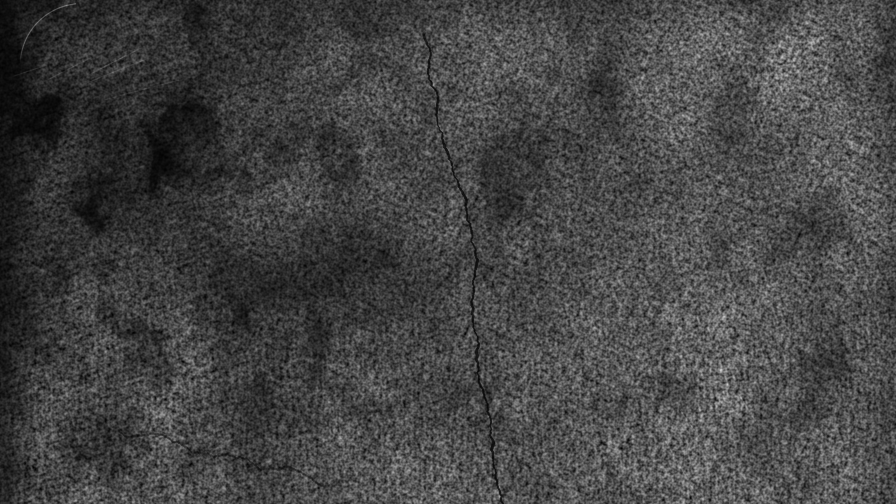
A Shadertoy shader for this texture:

```glsl
// Dark weathered concrete with blotchy stains, gritty grain, a long crack and faint scratches.

float hash(vec2 p) {
    vec3 q = fract(vec3(p.xyx) * 0.1031);
    q += dot(q, q.yzx + 33.33);
    return fract((q.x + q.y) * q.z);
}

vec2 gradientAt(vec2 cell) {
    float angle = 6.2832 * hash(cell + 71.0);
    return vec2(cos(angle), sin(angle));
}

float gradientNoise(vec2 p) {
    vec2 i = floor(p), f = p - i;
    vec2 u = f * f * f * (f * (f * 6.0 - 15.0) + 10.0);
    vec2 e = vec2(1.0, 0.0);
    float low = mix(dot(gradientAt(i), f), dot(gradientAt(i + e), f - e), u.x);
    float high = mix(dot(gradientAt(i + e.yx), f - e.yx),
                     dot(gradientAt(i + 1.0), f - 1.0), u.x);
    return mix(low, high, u.y);
}

mat2 rotation(float a) {
    return mat2(cos(a), sin(a), -sin(a), cos(a));
}

float fbm(vec2 p) {
    float sum = 0.0, amplitude = 1.0;
    for (int i = 0; i < 5; i++) {
        sum += amplitude * gradientNoise(p);
        p = rotation(0.6) * p * 2.03 + 17.3;
        amplitude *= 0.56;
    }
    return sum;
}

float blob(vec2 p, vec2 center, vec2 radius) {
    vec2 d = (p - center) / radius;
    return exp(-dot(d, d));
}

float stroke(float dist, float halfWidth) {
    float blur = 0.7 / iResolution.y;
    return 1.0 - smoothstep(halfWidth - blur, halfWidth + blur, abs(dist));
}

// Random fine segments inside a box, all running in nearly one direction
float scratches(vec2 p, vec2 corner, vec2 size, float angle, float seed) {
    float sum = 0.0;
    for (float i = 0.0; i < 9.0; i++) {
        vec2 id = vec2(i, seed);
        vec2 start = corner + size * vec2(hash(id), hash(id + 20.0));
        vec2 q = (p - start) * rotation(angle + 0.25 * (hash(id + 40.0) - 0.5));
        float reach = 0.07 + 0.16 * hash(id + 60.0);
        float fade = smoothstep(0.0, 0.03, q.x) * smoothstep(reach, reach - 0.05, q.x);
        float wear = 0.6 + gradientNoise(vec2(q.x * 60.0, i));
        sum += fade * wear * stroke(q.y + 0.1 * q.x * q.x, 0.0011) * hash(id + 80.0);
    }
    return sum;
}

void mainImage(out vec4 fragColor, in vec2 fragCoord) {
    vec2 p = fragCoord / iResolution.y;
    float right = iResolution.x / iResolution.y;
    vec2 warped = p + 0.05 * vec2(fbm(p * 6.0), fbm(p * 6.0 + 40.0));

    // Broad light and shade
    float tone = 0.325 + 0.025 * smoothstep(0.9, 1.7, p.x);
    tone -= 0.19 * blob(warped, vec2(0.0, 0.8), vec2(0.6, 0.46));
    tone -= 0.11 * blob(warped, vec2(0.74, 0.43), vec2(0.34, 0.13));
    tone -= 0.09 * blob(warped, vec2(0.47, 0.17), vec2(0.09, 0.25));
    tone -= 0.12 * blob(warped, vec2(1.20, 0.82), vec2(0.04, 0.10));
    tone -= 0.09 * blob(warped, vec2(1.02, 0.81), vec2(0.06, 0.05));

    // Mottling and worn stains
    tone += 0.10 * fbm(warped * 4.0 + 3.0);
    tone += 0.055 * fbm(p * vec2(17.0, 13.0) + 9.0);
    tone -= 0.08 * smoothstep(0.15, 0.5, fbm(warped * vec2(6.5, 5.0) + 31.0));
    tone *= 1.0 - 0.55 * smoothstep(0.09, 0.0, p.x);
    tone *= 1.0 - 0.20 * smoothstep(0.08, 0.0, min(right - p.x, 1.0 - p.y));
    tone = max(tone, 0.045);

    // Fine grit, with brushed streaks on the left and upright ones below
    vec2 g = rotation(0.45) * p;
    float grain = 0.95 * gradientNoise(g * 125.0) + 0.75 * gradientNoise(g * 217.0 + 5.0);
    grain += 0.45 * gradientNoise(g * 62.0 + 90.0);
    vec2 brushed = p * rotation(0.35);
    grain += 0.6 * smoothstep(0.9, 0.1, p.x) * gradientNoise(brushed * vec2(18.0, 140.0));
    grain += 0.5 * smoothstep(0.7, 0.2, p.y) * gradientNoise(p * vec2(150.0, 22.0));
    float value = tone * (1.0 + 0.85 * grain);

    // Long jagged crack and a weaker one at lower left
    float jag = 0.014 * fbm(vec2(p.y * 14.0, 2.5));
    float crackX = 0.995 - 0.17 * p.y + 0.035 * exp(-pow((p.y - 0.54) / 0.13, 2.0)) + jag;
    float crackWidth = 0.0022 + 0.0022 * gradientNoise(vec2(p.y * 22.0, 8.0));
    float crack = stroke(p.x - crackX, crackWidth) * smoothstep(0.97, 0.9, p.y);
    value *= 1.0 - 0.75 * crack;
    float branchY = 0.16 - 0.27 * (p.x - 0.2) + 0.02 * fbm(vec2(p.x * 12.0, 6.5));
    float branch = smoothstep(0.18, 0.26, p.x) * smoothstep(0.7, 0.62, p.x);
    value *= 1.0 - 0.45 * branch * stroke(p.y - branchY, 0.0022);

    // Pale scratches and one curved hair in the corner
    value += 0.20 * scratches(p, vec2(-0.05, 0.74), vec2(0.3, 0.18), 0.38, 3.0);
    value += 0.22 * scratches(p, vec2(1.3, 0.15), vec2(0.4, 0.35), -1.05, 11.0);
    float hair = stroke(length(p - vec2(0.163, 0.87)) - 0.123, 0.0011);
    value += 0.25 * hair * step(p.x, 0.15) * smoothstep(0.87, 0.91, p.y);

    fragColor = vec4(vec3(clamp(value, 0.0, 0.8)), 1.0);
}
```
